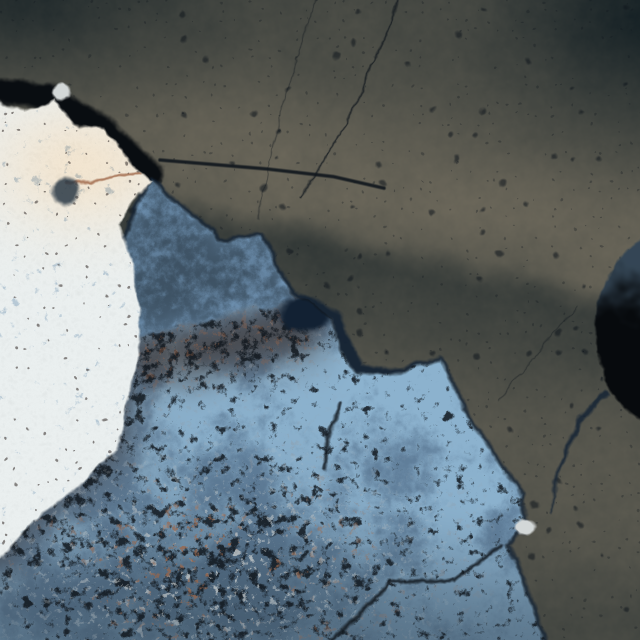
Give the GLSL for this texture, as a WebGL 2 fragment shader.

```glsl
#version 300 es
precision highp float;
uniform vec2 u_resolution;
out vec4 fragColor;

#define ROUGHNESS .014
#define CRACK .0013
#define GRAIN 62.
#define SPECKS 26.

const vec3 BROWN_DARK = vec3(.19,.215,.21), BROWN_LIGHT = vec3(.44,.42,.365);
const vec3 BLUE_LIGHT = vec3(.55,.7,.81), BLUE_MID = vec3(.38,.5,.61);
const vec3 SLATE = vec3(.24,.32,.39), INK = vec3(.06,.085,.11), NAVY = vec3(.07,.13,.2);
const vec3 PALE = vec3(.92,.94,.94), CREAM = vec3(.95,.9,.82);
const vec3 RUST = vec3(.62,.4,.28), UMBER = vec3(.25,.22,.21);

// Grain outlines
const vec2 ROCK[18] = vec2[](
  vec2(.234,.722), vec2(.293,.674), vec2(.345,.626), vec2(.41,.633), vec2(.456,.542),
  vec2(.488,.531), vec2(.521,.505), vec2(.534,.453), vec2(.56,.418), vec2(.632,.418),
  vec2(.688,.44), vec2(.742,.329), vec2(.818,.225), vec2(.822,.18), vec2(.794,.147),
  vec2(.814,.102), vec2(.87,-.04), vec2(-.1,-.04));
const vec2 WHITE[18] = vec2[](
  vec2(-.1,.85), vec2(0,.84), vec2(.04,.828), vec2(.086,.842), vec2(.125,.8),
  vec2(.163,.798), vec2(.193,.766), vec2(.202,.746), vec2(.234,.715), vec2(.185,.655),
  vec2(.206,.596), vec2(.221,.479), vec2(.206,.401), vec2(.182,.297), vec2(.13,.245),
  vec2(.052,.186), vec2(0,.13), vec2(-.1,.08));

vec2 hash2(vec2 c) {
  c = vec2(dot(c, vec2(127.1,311.7)), dot(c, vec2(269.5,183.3)));
  return fract(sin(c)*43758.5)*2. - 1.;
}
float gradientNoise(vec2 p) {
  vec2 i = floor(p), f = p - i, u = f*f*(3. - 2.*f), e = vec2(1,0);
  return mix(mix(dot(hash2(i), f), dot(hash2(i+e), f-e), u.x),
    mix(dot(hash2(i+e.yx), f-e.yx), dot(hash2(i+1.), f-1.), u.x), u.y);
}
float fbm(vec2 p) {
  float sum = 0., amp = .6;
  for (int i = 0; i < 4; i++, amp *= .55) {
    sum += amp*gradientNoise(p);
    p = mat2(1.6,1.2,-1.2,1.6)*p + 7.3;
  }
  return sum;
}
float segment(vec2 p, vec2 a, vec2 b) {
  p -= a; b -= a;
  return length(p - b*clamp(dot(p, b)/dot(b, b), 0., 1.));
}
float path(vec2 p, vec2 a, vec2 b, vec2 c, vec2 d) {
  return min(segment(p, a, b), min(segment(p, b, c), segment(p, c, d)));
}
float polygon(vec2 p, vec2 q[18]) {
  float d = 9., side = 1.;
  for (int i = 0, j = 17; i < 18; j = i++) {
    vec2 a = q[i], b = q[j];
    d = min(d, segment(p, a, b));
    if ((a.y > p.y) != (b.y > p.y) && p.x < mix(a.x, b.x, (p.y-a.y)/(b.y-a.y))) side = -side;
  }
  return d*side;
}
float fill(float d, float soft) { return 1. - smoothstep(-soft, soft, d); }
float blob(vec2 p, vec2 c, vec2 r) { p = (p - c)/r; return exp(-dot(p, p)); }
float specks(vec2 p) {
  vec2 h = hash2(floor(p)), k = hash2(floor(p) + 31.);
  return fill(length(fract(p) - .5 - .25*h) - .06 - .09*abs(k.y), .07)*step(k.x, -.5);
}

void main() {
  vec2 uv = gl_FragCoord.xy/u_resolution;
  vec2 warp = vec2(fbm(uv*24.), fbm(uv*24. + 40.)), p = uv + ROUGHNESS*warp;
  float cloud = fbm(uv*9.), fine = fbm(uv*GRAIN), grit = fbm(uv*GRAIN*1.5 + 9.);
  float rock = polygon(p, ROCK), white = polygon(p, WHITE);

  // Brown field with a light band and dark corners
  float streak = uv.y - .745 + .225*uv.x + .02*cloud;
  float above = .36 + .5*blob(vec2(streak), vec2(.09), vec2(.2));
  float under = .6 - .48*smoothstep(-.26, 0., streak) - .3*fill(uv.y - .1, .1);
  float tone = mix(under, above, smoothstep(-.035, .025, streak))
    - .65*blob(uv, vec2(0,1), vec2(.28,.2)) - .75*blob(uv, vec2(1.02), vec2(.2));
  vec3 col = mix(BROWN_DARK, BROWN_LIGHT, tone + .22*cloud + .12*fine);
  col = mix(col, INK, .55*specks(p*SPECKS) + .3*specks(p*SPECKS*2.6));

  // Cracks
  float crack = path(p, vec2(.622,1), vec2(.579,.889), vec2(.54,.805), vec2(.47,.69));
  col = mix(col, INK, .75*fill(crack - CRACK, .002));
  crack = path(p, vec2(.495,1), vec2(.449,.857), vec2(.423,.753), vec2(.404,.66));
  crack = min(crack, segment(p, vec2(.9,.52), vec2(.78,.375)));
  col = mix(col, INK, .5*fill(crack - CRACK*.5, .002));
  crack = path(uv, vec2(.25,.75), vec2(.417,.736), vec2(.521,.724), vec2(.6,.706));
  col = mix(col, INK, .9*fill(crack - CRACK*2., .002));

  // Dark grain at the right and its tail
  crack = path(p, vec2(.95,.385), vec2(.91,.35), vec2(.875,.27), vec2(.857,.2));
  col = mix(col, NAVY, .8*fill(crack - .02*max(uv.y - .15, 0.), .003));
  vec3 core = mix(INK*.45, SLATE*.85, smoothstep(.47, .6, uv.y + .25*cloud));
  col = mix(col, core, fill(length((p - vec2(1.04,.485))/vec2(.108,.15)) - 1., .025));

  // Shadows hugging the outlines
  crack = path(p, vec2(-.02,.86), vec2(.07,.85), vec2(.15,.808), vec2(.235,.73));
  col = mix(col, INK*.6, fill(crack - .019, .006));
  col = mix(col, NAVY, .9*fill(rock - .003 - .014*blob(uv, vec2(.54,.465), vec2(.07)), .004));

  // Altered blue mass with flecks and sparks
  float lower = blob(uv, vec2(.33,.12), vec2(.27,.14));
  float seam = blob(vec2(segment(p, vec2(.24,.44), vec2(.46,.485))), vec2(0), vec2(.074));
  float fringe = exp(-max(white, 0.)/.03)*fill(uv.y - .44, .05);
  float altered = min(lower + seam + fringe, 1.);
  vec3 blue = mix(BLUE_MID, BLUE_LIGHT, smoothstep(-.4, .05, cloud + .35*fine - .35*altered));
  blue = mix(blue, SLATE, .6*fill(uv.y - .1, .12) + .3*lower);
  blue = mix(blue, UMBER, .7*max(seam, fringe*.6));
  blue = mix(blue, INK, .85*smoothstep(.1, .37, fine + .16*altered + .3*warp.x));
  vec3 spark = mix(PALE*.85, RUST, smoothstep(0., .2, cloud + warp.y + .5*seam));
  blue = mix(blue, spark, .8*smoothstep(.06, .28, grit)*min(lower + .5*seam, 1.));
  crack = path(p, vec2(.52,0), vec2(.61,.09), vec2(.71,.095), vec2(.785,.145));
  crack = min(crack, segment(p, vec2(.53,.37), vec2(.505,.27)));
  blue = mix(blue, INK, .8*fill(crack - .003, .003));

  // Slate grain, navy pocket and dark rim
  float edge = uv.y - .43 - .22*uv.x + .025*warp.x;
  float sheen = smoothstep(-.3, .5, cloud + fine) + .6*exp(-min(abs(edge), abs(rock))/.018);
  vec3 slate = mix(SLATE, BLUE_MID, sheen);
  blue = mix(blue, slate, fill(-edge, .006)*fill(uv.x - .455, .008));
  blue = mix(blue, NAVY, fill(length((p - vec2(.478,.51))/vec2(.04,.029)) - 1., .25));
  blue = mix(blue, INK, .65*fill(abs(rock) - .003, .003));
  col = mix(col, blue, fill(rock, .002));

  // White grain with cream stain
  vec3 bright = mix(PALE, CREAM, blob(uv, vec2(.13,.74), vec2(.15,.1)));
  bright -= vec3(.2,.15,.1)*smoothstep(.18, .4, fine + .3*cloud) + .07*abs(grit);
  bright = mix(bright, UMBER, .6*specks(p*SPECKS*2.4));
  col = mix(col, bright, fill(white, .003));
  col = mix(col, RUST, .8*fill(segment(p, vec2(.104,.711), vec2(.215,.73)) - .002, .002));
  col = mix(col, SLATE*.7, .85*fill(length(p - vec2(.102,.7)) - .02, .005));

  // Bright beads
  float bead = min(length(p - vec2(.82,.177)), length(p - vec2(.095,.855)));
  col = mix(col, PALE*.9, fill(bead - .013, .003));
  fragColor = vec4(col, 1);
}
```
